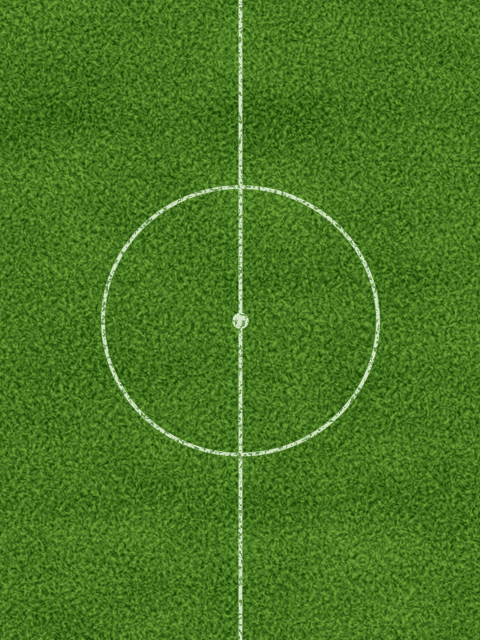
A WebGL 2 fragment shader for this texture:

```glsl
#version 300 es
precision highp float;
// Grass sports pitch from above: halfway line, centre circle and centre spot in worn chalk.

uniform vec2 u_resolution;
out vec4 fragColor;

vec2 hashGradient(vec2 cell) {
  vec3 p = fract(cell.xyx * vec3(0.1031, 0.1030, 0.0973));
  p += dot(p, p.yzx + 33.33);
  float angle = 6.2832 * fract((p.x + p.y) * p.z);
  return vec2(cos(angle), sin(angle));
}

float gradientNoise(vec2 p) {
  vec2 cell = floor(p), f = fract(p);
  vec2 s = f * f * f * (f * (f * 6.0 - 15.0) + 10.0);
  vec2 e = vec2(0.0, 1.0);
  float bottom = mix(dot(hashGradient(cell), f),
                     dot(hashGradient(cell + e.yx), f - e.yx), s.x);
  float top = mix(dot(hashGradient(cell + e.xy), f - e.xy),
                  dot(hashGradient(cell + e.yy), f - e.yy), s.x);
  return mix(bottom, top, s.y);
}

mat2 rotation(float angle) {
  float c = cos(angle), s = sin(angle);
  return mat2(c, s, -s, c);
}

// Short tufts leaning diagonally, with finer blades over them.
float bladeNoise(vec2 p) {
  vec2 bent = p + 0.006 * vec2(gradientNoise(p * 28.0), gradientNoise(p * 28.0 + 71.0));
  float tufts = gradientNoise(rotation(0.65) * bent * vec2(115.0, 100.0));
  float blades = gradientNoise(rotation(-0.6) * bent * vec2(185.0) + 37.0);
  float slivers = gradientNoise((rotation(0.8) * bent) * vec2(150.0, 260.0) + 91.0);
  return 0.75 * tufts + 0.7 * blades + 0.45 * slivers;
}

float band(float y, float centre, float width) {
  float d = (y - centre) / width;
  return exp(-d * d);
}

// Slow changes of brightness: mown bands and soft patches.
float turfShade(vec2 p) {
  float y = p.y + 0.03 * gradientNoise(p * vec2(4.0, 6.0));
  float shade = 0.16 * gradientNoise(p * vec2(3.5, 6.0) + 5.0)
              + 0.16 * gradientNoise(p * vec2(9.0, 14.0) + 19.0);
  shade -= 0.13 * band(y, 1.07, 0.06) * mix(1.0, 0.6, p.x);
  shade -= 0.11 * band(y, 0.29, 0.05);
  shade -= 0.07 * band(y, 0.55, 0.03) + 0.06 * band(y, 0.75, 0.025);
  shade += 0.06 * band(y, 0.95, 0.05) + 0.06 * band(y, 0.19, 0.06);
  return shade;
}

float fillShape(float dist, float pixel) {
  return smoothstep(0.75 * pixel, -0.75 * pixel, dist);
}

void main() {
  // One unit is the canvas width.
  vec2 p = gl_FragCoord.xy / u_resolution.x;
  float pixel = 1.0 / u_resolution.x;
  float blades = bladeNoise(p);

  // Turf colour, from shadowed roots to lit tips.
  float light = clamp(0.57 + 1.1 * blades + turfShade(p), -0.15, 1.2);
  vec3 grass = mix(vec3(0.14, 0.31, 0.04), vec3(0.38, 0.58, 0.19), light);

  // Markings, with edges frayed by the blades.
  vec2 q = p - vec2(0.501, 0.665);
  float fray = 0.0015 * blades;
  float halfway = abs(q.x) - 0.0042;
  float circle = abs(length(q * vec2(1.0, 1.028)) - 0.2865) - 0.0042;
  float spot = length(q) - 0.0172;
  float chalk = fillShape(min(min(halfway, circle), spot) + fray, pixel);

  // Green shows through the chalk where the blades lie low.
  float wear = smoothstep(-0.45, 0.1, blades + 0.2 * gradientNoise(p * 240.0));
  vec3 paint = mix(vec3(0.50, 0.66, 0.40), vec3(0.84, 0.91, 0.79), wear);
  fragColor = vec4(mix(grass, paint, chalk * mix(0.72, 0.97, wear)), 1.0);
}
```
